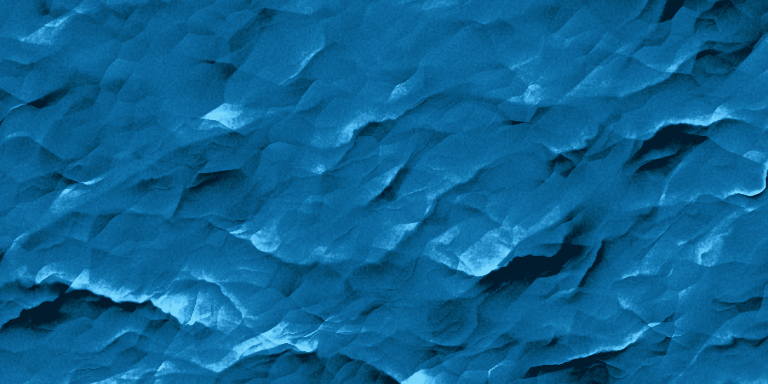
This texture is drawn by a WebGL 1 fragment shader. Its source:

```glsl
precision highp float;
// Crumpled blue metallic paper: sharp folds and facets lit from above, with fine grain.
uniform vec2 u_resolution;

// Sine-free hash: two values from 0 to 1
vec2 hash2(vec2 p) {
  vec3 a = fract(p.xyx * vec3(0.1031, 0.1030, 0.0973));
  a += dot(a, a.yzx + 33.33);
  return fract((a.xx + a.yz) * a.zy);
}

float cornerSlope(vec2 cell, vec2 offset) {
  return dot(hash2(cell) * 2.0 - 1.0, offset);
}

// Gradient noise, about -0.6 to 0.6
float noise(vec2 p) {
  vec2 i = floor(p), f = p - i;
  vec2 u = f * f * f * (f * (f * 6.0 - 15.0) + 10.0);
  vec2 e = vec2(1.0, 0.0);
  return mix(mix(cornerSlope(i, f), cornerSlope(i + e, f - e), u.x),
             mix(cornerSlope(i + e.yx, f - e.yx), cornerSlope(i + 1.0, f - 1.0), u.x), u.y);
}

vec2 noise2(vec2 p) {
  return vec2(noise(p + 17.3), noise(p + 61.8));
}

// Patchy strength that leaves some areas calm
float patches(vec2 p, float low) {
  return mix(low, 1.0, smoothstep(-0.15, 0.3, noise(p)));
}

// Turns to the fold direction, then stretches along it
vec2 foldSpace(vec2 p, float angle, float stretch, float freq) {
  float c = cos(angle), s = sin(angle);
  return vec2((c * p.x + s * p.y) / stretch, c * p.y - s * p.x) * freq;
}

// Slope of soft-edged facets, seen along the light
float facets(vec2 q, vec2 light, float sharpness) {
  vec2 base = floor(q);
  vec2 slope = vec2(0.0);
  float total = 0.0;
  for (int y = -1; y <= 1; y++) {
    for (int x = -1; x <= 1; x++) {
      vec2 cell = base + vec2(float(x), float(y));
      vec2 d = q - cell - hash2(cell + 40.0);
      vec2 tilt = hash2(cell + 90.0) - 0.5;
      float w = exp(sharpness * (0.5 - dot(d, d) - 0.2 * tilt.x));
      slope += w * (d + tilt * 0.6);
      total += w;
    }
  }
  return -dot(slope, light) / total;
}

// Slope of a long fold: bright above its crest, dark below
float crest(vec2 q, vec2 light, float tightness, float softness) {
  float n = noise(q);
  float rise = (noise(q + light * 0.02) - noise(q - light * 0.02)) / 0.04;
  return n / (abs(n) + softness) * rise * exp(-tightness * abs(n));
}

float ramp(float a, float b, float t) {
  return clamp((t - a) / (b - a), 0.0, 1.0);
}

// Dark crease to bright glint
vec3 paperColor(float t) {
  vec3 c = mix(vec3(0.0, 0.11, 0.18), vec3(0.01, 0.27, 0.40), ramp(-3.0, -1.6, t));
  c = mix(c, vec3(0.02, 0.34, 0.52), ramp(-1.6, -0.85, t));
  c = mix(c, vec3(0.04, 0.40, 0.61), ramp(-0.85, 0.0, t));
  c = mix(c, vec3(0.07, 0.47, 0.69), ramp(0.0, 0.85, t));
  c = mix(c, vec3(0.18, 0.59, 0.82), ramp(0.85, 1.55, t));
  c = mix(c, vec3(0.31, 0.73, 0.94), ramp(1.55, 2.2, t));
  return mix(c, vec3(0.46, 0.83, 0.98), ramp(2.2, 3.6, t));
}

void main() {
  vec2 p = gl_FragCoord.xy / u_resolution.y;
  vec2 light = normalize(vec2(-0.4, 0.92));
  vec2 bent = p + 0.05 * noise2(p * 2.5) + 0.02 * noise2(p * 8.0);
  vec2 kinked = bent + 0.07 * abs(noise2(p * 4.5)) + 0.035 * abs(noise2(p * 11.0))
              + 0.014 * abs(noise2(p * 27.0));
  float lower = mix(1.25, 0.6, smoothstep(0.4, 0.85, p.y));

  // Broad shading
  float tone = 0.5 * noise(p * 1.7 + 5.0) - 0.15;

  // Facets, from large planes to small crinkles
  float freq = 2.6;
  float weight = 1.9;
  float flip = 1.0;
  for (int i = 0; i < 4; i++) {
    float k = float(i);
    float angle = 0.25 + 0.65 * sin(k * 2.4);
    vec2 q = foldSpace(bent, angle, 1.6, freq) + k * 13.7;
    vec2 dir = normalize(foldSpace(light, angle, 1.6, 1.0));
    float strength = patches(p * (2.5 + 1.5 * k) + k * 7.1, 0.15);
    tone += flip * weight * strength * facets(q, dir, 100.0 / (1.0 + 0.4 * k));
    freq *= 2.0;
    weight *= 0.88;
    flip = -flip;
  }

  // Long folds, then short tight creases
  float size = 3.3;
  float gain = 4.0;
  for (int i = 0; i < 5; i++) {
    float k = float(i);
    float angle = 0.18 + 0.55 * sin(k * 2.2);
    vec2 q = foldSpace(kinked, angle, 2.0, size) + k * 23.1 + 3.4;
    vec2 dir = normalize(foldSpace(light, angle, 2.0, 1.0));
    float strength = patches(p * (2.6 + 1.4 * k) + k * 9.3 + 31.0, 0.03);
    tone += gain * lower * strength * crest(q, dir, 9.0 + k, 0.0025 * size);
    size *= 1.6;
    gain *= 0.83;
  }

  // Calm middle tones, strong extremes, rough glints and paper grain
  tone *= 0.7 + 0.28 * min(abs(tone), 2.5);
  tone *= tone < 0.0 ? 0.85 : 1.0;
  tone += max(tone - 0.7, 0.0) * (0.6 * noise(p * 45.0) + 0.6 * noise(p * 110.0));
  tone += 0.75 * noise(p * 173.0) + 0.4 * noise(p * 97.0 + 8.0);
  gl_FragColor = vec4(paperColor(tone), 1.0);
}
```
